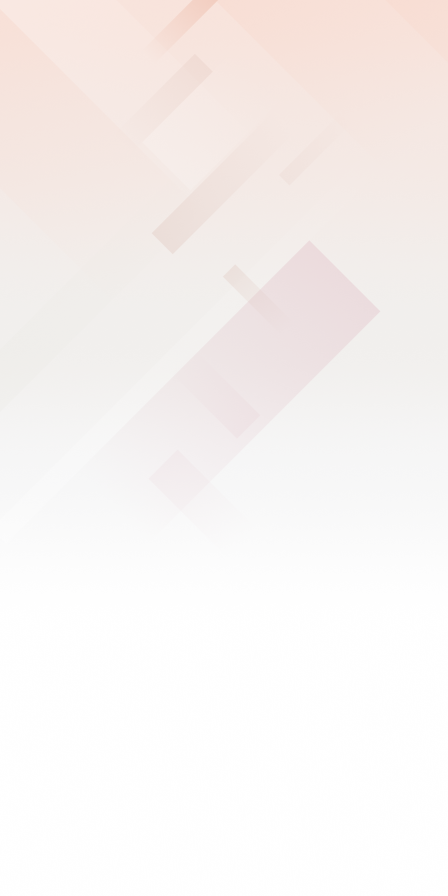
This background is drawn by a WebGL 2 fragment shader. Its source:

```glsl
#version 300 es
precision highp float;
// Pale peach-to-white backdrop with translucent diagonal bars that fade along their length.

uniform vec2 u_resolution;
out vec4 outColor;

// Backdrop colours, from the top down
const vec3 PEACH = vec3(0.972, 0.892, 0.862);
const vec3 BLUSH = vec3(0.960, 0.908, 0.888);
const vec3 STONE = vec3(0.946, 0.938, 0.930);
const vec3 MIST  = vec3(0.966, 0.966, 0.967);
const vec3 WHITE = vec3(0.998);

// Bar tints
const vec3 CORAL = vec3(0.90, 0.62, 0.52);
const vec3 CLAY  = vec3(0.85, 0.72, 0.68);
const vec3 ROSE  = vec3(0.89, 0.76, 0.79);
const vec3 SAGE  = vec3(0.88, 0.88, 0.84);
const vec3 APRICOT = vec3(0.97, 0.81, 0.75);

const float GRAIN = 0.003;

float hash(vec2 p) {
  return fract(sin(dot(p, vec2(127.1, 311.7))) * 43758.5453);
}

// Antialiased step over about one pixel, in diagonal units
float edge(float d) {
  float w = 1.0 / u_resolution.x;
  return smoothstep(-w, w, d);
}

// Bar between two edges; solid at run.x and clear at run.y
float bar(float across, vec2 edges, float along, vec2 run) {
  float sides = edge(across - edges.x) * edge(edges.y - across);
  float travel = (along - run.x) * sign(run.y - run.x);
  float fade = clamp(1.0 - travel / abs(run.y - run.x), 0.0, 1.0);
  return sides * edge(travel) * fade;
}

vec3 backdrop(float y) {
  vec3 c = mix(PEACH, BLUSH, smoothstep(0.0, 0.30, y));
  c = mix(c, STONE, smoothstep(0.22, 0.74, y));
  c = mix(c, MIST, smoothstep(0.76, 1.07, y));
  return mix(c, WHITE, smoothstep(1.02, 1.39, y));
}

void main() {
  // One unit is the canvas width; y runs down from the top
  vec2 p = gl_FragCoord.xy / u_resolution;
  p = vec2(p.x, 2.0 - 2.0 * p.y);
  float fall = p.x + p.y;   // grows down to the right
  float rise = p.x - p.y;   // grows up to the right
  vec3 c = backdrop(p.y);

  // Broad falling panels at the top
  c = mix(c, WHITE, 0.18 * bar(rise, vec2(-0.02, 0.26), fall, vec2(0.0, 0.95)));
  c = mix(c, APRICOT, 0.16 * bar(rise, vec2(-0.42, -0.02), fall, vec2(0.0, 0.95)));
  c = mix(c, APRICOT, 0.24 * bar(rise, vec2(0.48, 0.86), fall, vec2(0.487, 1.25)));
  c = mix(c, APRICOT, 0.32 * bar(rise, vec2(0.86, 1.1), fall, vec2(0.8, 1.55)));

  // Wide rising bands
  c = mix(c, WHITE, 0.16 * bar(fall, vec2(0.635, 0.85), rise, vec2(0.0, 0.4)));
  c = mix(c, SAGE, 0.14 * bar(fall, vec2(0.78, 0.92), rise, vec2(-0.95, 0.1)));
  c = mix(c, WHITE, 0.28 * bar(fall, vec2(1.16, 1.227), rise, vec2(-1.2, 0.45)));
  c = mix(c, ROSE, 0.42 * bar(fall, vec2(1.227, 1.544), rise, vec2(0.154, -0.88)));

  // Narrow rising bars
  c = mix(c, CORAL, 0.32 * bar(fall, vec2(0.43, 0.487), rise, vec2(0.49, 0.2)));
  c = mix(c, CLAY, 0.20 * bar(fall, vec2(0.555, 0.635), rise, vec2(0.315, -0.05)));
  c = mix(c, CLAY, 0.27 * bar(fall, vec2(0.859, 0.953), rise, vec2(-0.182, 0.36)));
  c = mix(c, CLAY, 0.13 * bar(fall, vec2(1.013, 1.06), rise, vec2(0.232, 0.52)));

  // Narrow falling bars across the rose band
  c = mix(c, CLAY, 0.25 * bar(rise, vec2(-0.12, -0.065), fall, vec2(1.115, 1.38)));
  c = mix(c, ROSE, 0.17 * bar(rise, vec2(-0.45, -0.346), fall, vec2(1.508, 1.2)));
  c = mix(c, ROSE, 0.13 * bar(rise, vec2(-0.737, -0.607), fall, vec2(1.40, 1.75)));

  // Faint grain against banding
  c += GRAIN * (hash(floor(p * 512.0)) - 0.5);
  outColor = vec4(clamp(c, 0.0, 1.0), 1.0);
}
```
